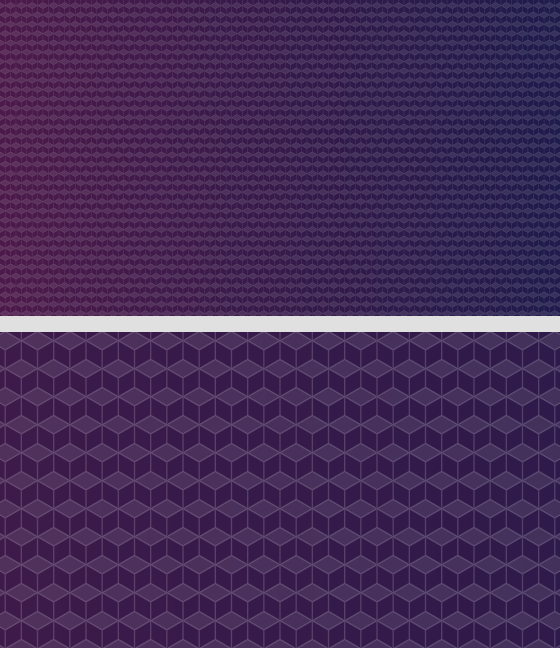
Top, the full canvas; bottom, a detail of the centre.
Reproduce this pattern procedurally as a WebGL 2 fragment shader.

```glsl
#version 300 es
precision highp float;
// Tumbling blocks: rows of pale rhombic cube tops over darker sides, with fine
// light edges, tinted by a plum to navy gradient. The tops are a folded lattice
// of rhombus distances; the upright edges fill the gaps between them.
uniform vec2 u_resolution;
out vec4 fragColor;

const float ROOT3 = 1.7320508;

// Signed distance to a rhombus of unit sides, positive inside.
float rhombus(vec2 p) {
  return 0.25 * ROOT3 - dot(abs(p), vec2(0.5, 0.5 * ROOT3));
}

// Share of a pixel covered by a line of the given width.
float lineCoverage(float dist, float width, float pixel) {
  float h = 0.5 * width;
  return (clamp(dist + 0.5 * pixel, -h, h) - clamp(dist - 0.5 * pixel, -h, h)) / pixel;
}

void main() {
  // One unit is a cube edge; the canvas is 90 edges wide.
  float pixel = 90.0 / u_resolution.x;
  vec2 p = (gl_FragCoord.xy - 0.5 * u_resolution) * pixel;

  // Cube tops, with alternate rows shifted by half a cube.
  vec2 period = vec2(ROOT3, 3.0);
  vec2 q = p - vec2(0.0, 0.5);
  vec2 evenRow = mod(q + 0.5 * period, period) - 0.5 * period;
  vec2 oddRow = mod(q, period) - 0.5 * period;
  float top = max(rhombus(evenRow), rhombus(oddRow));

  // Upright edges stand every half cube, outside the tops only.
  float halfCube = 0.5 * ROOT3;
  float upright = abs(mod(p.x + 0.5 * halfCube, halfCube) - 0.5 * halfCube);
  float edge = min(abs(top), top < 0.0 ? upright : 1.0);

  // Slightly tilted background gradient.
  vec2 uv = gl_FragCoord.xy / u_resolution;
  float t = clamp(uv.x + 0.03 * (uv.y - 0.5), 0.0, 1.0);
  vec3 plum = vec3(0.297, 0.103, 0.292);
  vec3 violet = vec3(0.21, 0.102, 0.29);
  vec3 navy = vec3(0.122, 0.108, 0.298);
  vec3 color = mix(mix(plum, violet, min(2.0 * t, 1.0)), navy, max(2.0 * t - 1.0, 0.0));

  // White glaze on the tops, then the edges.
  color = mix(color, vec3(1.0), 0.098 * clamp(0.5 + top / pixel, 0.0, 1.0));
  color = mix(color, vec3(1.0), 0.17 * lineCoverage(edge, 0.07, pixel));
  fragColor = vec4(color, 1.0);
}
```
